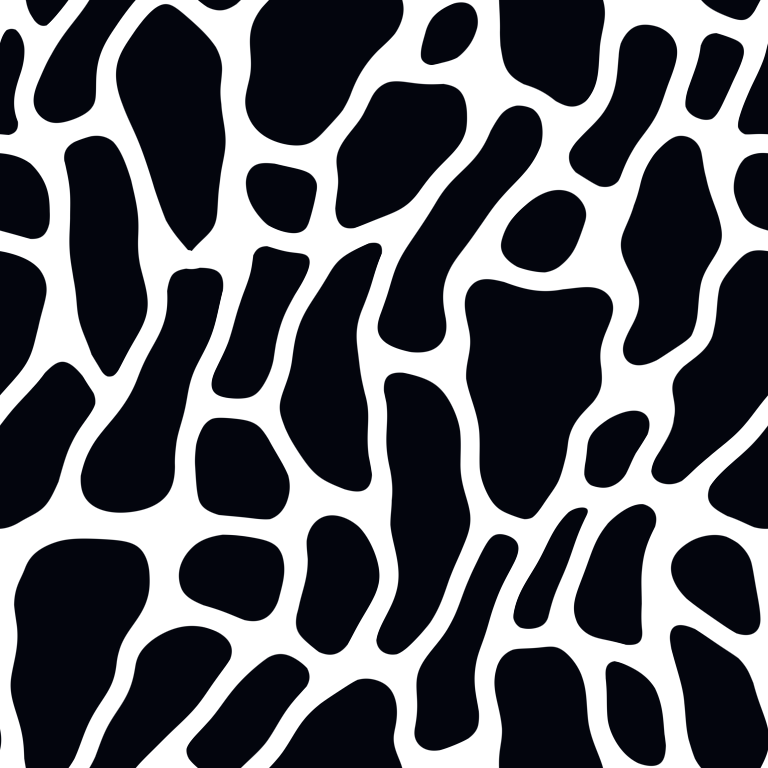
Give the GLSL for this pattern, as a three.js fragment shader.

```glsl
// Animal-hide pattern: long, rounded dark patches split by pale channels.
// Slanted capsules on a wrapping lattice, some cut in two, are grown until
// they nearly meet; a soft minimum rounds corners, a periodic warp bends all.

varying vec2 vUv;

const vec3 PATCH_COLOR = vec3(0.01, 0.02, 0.05);
const vec3 CHANNEL_COLOR = vec3(1.0);

const float COLUMNS = 8.0;          // even, so staggered columns wrap
const float ROWS = 3.0;
const float SHEAR_COLUMNS = 2.0;    // columns shifted per tile height, even
const float SLANT = SHEAR_COLUMNS / COLUMNS;

const vec2 JITTER = vec2(0.45, 0.22); // seed scatter, in cells
const float TILT = 0.4;             // spread of capsule directions
const vec2 HALF_LENGTH = vec2(0.105, 0.132);
const vec2 RADIUS = vec2(-0.016, 0.016);
const float SPLIT_SHARE = 0.55;     // capsules cut in two
const float SPLIT_GAP = 0.036;      // half the gap of a cut
const float SPLIT_SPREAD = 0.11;
const float CHANNEL_HALF_WIDTH = 0.0118;
const float ROUNDING = 42.0;        // lower is rounder
const float EDGE_SOFTNESS = 0.001;
const float SLOPE_STEP = 0.0005;
const float TAU = 6.2831853;

vec3 hash32(vec2 p) {
  vec3 q = fract(p.xyx * vec3(0.1031, 0.1030, 0.0973));
  q += dot(q, q.yxz + 33.33);
  return fract((q.xxy + q.yzz) * q.zyx);
}

// Whole-number frequencies keep the bends periodic.
vec2 warp(vec2 p) {
  vec2 bend = vec2(0.030 * sin(TAU * (p.y + p.x) + 0.6),
                   0.018 * sin(TAU * (2.0 * p.x - p.y) + 2.1));
  bend.x += 0.028 * sin(TAU * (2.0 * p.y - p.x) + 4.0);
  bend.y += 0.007 * sin(TAU * (4.0 * p.x + 2.0 * p.y) + 1.3);
  bend.x += 0.008 * sin(TAU * (4.0 * p.y - 2.0 * p.x) + 5.2);
  bend.x += 0.003 * sin(TAU * (8.0 * p.y + 3.0 * p.x) + 2.7);
  return p + bend;
}

// Cells one tile up are the same cells shifted by the shear.
vec2 wrapCell(vec2 cell) {
  float tile = floor(cell.y / ROWS);
  return vec2(mod(cell.x + SHEAR_COLUMNS * tile, COLUMNS),
              cell.y - ROWS * tile);
}

float segmentDistance(vec2 offset, vec2 axis, float from, float to) {
  return length(offset - axis * clamp(dot(offset, axis), from, to));
}

// Distances to the lower and upper piece of a cell; equal to a far value
// in the second slot when the capsule is whole.
vec2 pieceDistances(vec2 p, vec2 cell) {
  vec2 id = wrapCell(cell);
  vec3 place = hash32(id + 11.0);
  vec3 shape = hash32(id + 47.0);
  vec3 cut = hash32(id + 83.0);

  vec2 center = cell + 0.5 + JITTER * (place.xy - 0.5);
  center.y += 0.5 * mod(id.x, 2.0);
  center /= vec2(COLUMNS, ROWS);
  center.x += SLANT * center.y;

  vec2 axis = normalize(vec2(SLANT + TILT * (place.z - 0.5), 1.0));
  float reach = mix(HALF_LENGTH.x, HALF_LENGTH.y, shape.x);
  vec2 offset = p - center;
  vec2 radius = mix(vec2(RADIUS.x), vec2(RADIUS.y), shape.yz);
  if (cut.x > SPLIT_SHARE) {
    return vec2(segmentDistance(offset, axis, -reach, reach) - radius.x, 9.0);
  }
  float middle = SPLIT_SPREAD * (cut.y - 0.5);
  return vec2(segmentDistance(offset, axis, -reach, middle - SPLIT_GAP),
              segmentDistance(offset, axis, middle + SPLIT_GAP, reach)) - radius;
}

// Rounded distance from a canvas point to the border of its own patch.
float borderDistance(vec2 uv) {
  vec2 p = warp(uv);
  vec2 base = floor(vec2((p.x - SLANT * p.y) * COLUMNS, p.y * ROWS));
  float nearest = 0.0;
  float others = 1e-12;
  for (int j = -2; j <= 1; j++) {
    for (int i = -2; i <= 2; i++) {
      vec2 d = pieceDistances(p, base + vec2(float(i), float(j)));
      vec2 weight = exp(-ROUNDING * d);
      others += min(weight.x, nearest);
      nearest = max(weight.x, nearest);
      others += min(weight.y, nearest);
      nearest = max(weight.y, nearest);
    }
  }
  return 0.5 * log(nearest / others) / ROUNDING;
}

void main() {
  // The local slope evens out channel width and edge sharpness.
  float border = borderDistance(vUv);
  vec2 slope = vec2(borderDistance(vUv + vec2(SLOPE_STEP, 0.0)),
                    borderDistance(vUv + vec2(0.0, SLOPE_STEP))) - border;
  float steepness = length(slope) / SLOPE_STEP;
  float inside = border - CHANNEL_HALF_WIDTH * clamp(steepness, 0.75, 1.4);
  float softness = EDGE_SOFTNESS * max(steepness, 0.05);
  float patchMask = smoothstep(-softness, softness, inside);
  gl_FragColor = vec4(mix(CHANNEL_COLOR, PATCH_COLOR, patchMask), 1.0);
}
```
